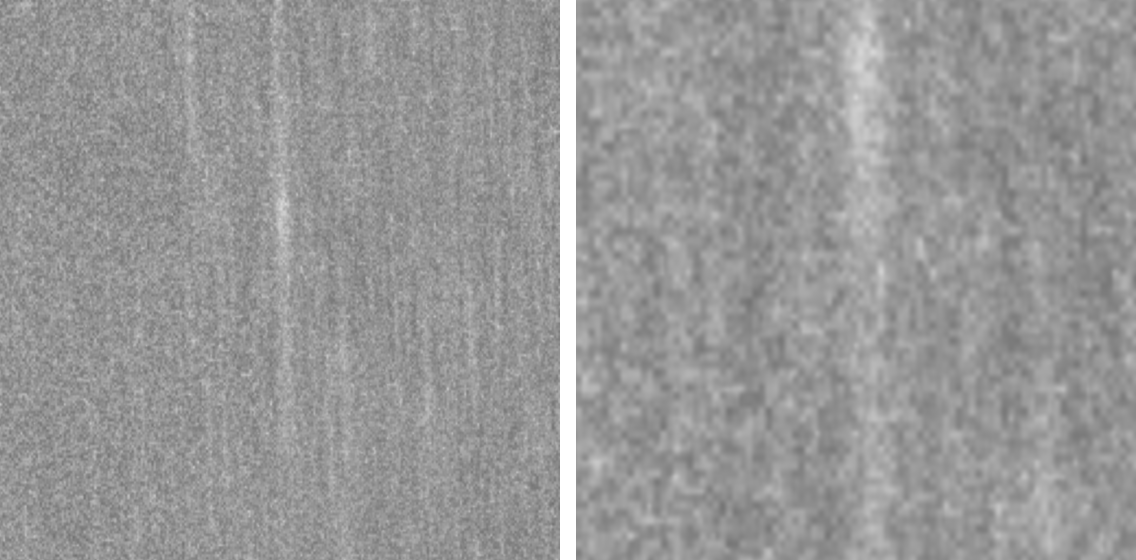
Left: the whole. Right: its middle third, enlarged.
Give the GLSL for this texture, as a three.js fragment shader.

```glsl
varying vec2 vUv;

const float BASE_GREY = 0.574;
const int STREAK_COUNT = 44;

float hash(vec2 p) {
  vec3 q = fract(vec3(p.xyx) * 0.1031);
  q += dot(q, q.yzx + 33.33);
  return fract((q.x + q.y) * q.z);
}

float valueNoise(vec2 p) {
  vec2 cell = floor(p);
  vec2 f = fract(p);
  f = f * f * (3.0 - 2.0 * f);
  float low = mix(hash(cell), hash(cell + vec2(1.0, 0.0)), f.x);
  float high = mix(hash(cell + vec2(0.0, 1.0)), hash(cell + vec2(1.0, 1.0)), f.x);
  return mix(low, high, f.y);
}

// Noise centred on zero
float signedNoise(vec2 p) {
  return valueNoise(p) - 0.5;
}

// Soft vertical band that leans slightly and fades at both ends
float streak(vec2 uv, vec2 center, float halfWidth, float halfLength) {
  vec2 d = uv - center;
  d.x += 0.025 * d.y;
  float across = exp(-d.x * d.x / (halfWidth * halfWidth));
  float along = 1.0 - smoothstep(0.55 * halfLength, halfLength, abs(d.y));
  return across * along;
}

float scatteredStreaks(vec2 uv) {
  float sum = 0.0;
  for (int i = 0; i < STREAK_COUNT; i++) {
    float id = float(i);
    float column = (id + hash(vec2(id, 3.0))) / float(STREAK_COUNT);
    vec2 center = vec2(pow(column, 0.8), hash(vec2(id, 17.0)));
    float halfWidth = mix(0.004, 0.008, hash(vec2(id, 29.0)));
    float halfLength = mix(0.08, 0.28, hash(vec2(id, 41.0)));
    float strength = mix(0.25, 1.0, pow(hash(vec2(id, 53.0)), 2.0));
    sum += strength * streak(uv, center, halfWidth, halfLength);
  }
  return sum;
}

// Fine, slightly upright grain in two sizes
float grain(vec2 uv) {
  float coarse = signedNoise(uv * vec2(165.0, 140.0));
  float fine = signedNoise(uv * vec2(256.0, 215.0) + 71.3);
  return coarse * 0.105 + fine * 0.125;
}

// Thin vertical fibres, stronger toward the right
float fibres(vec2 uv) {
  vec2 leaned = vec2(uv.x + 0.025 * uv.y, uv.y);
  float narrow = signedNoise(leaned * vec2(125.0, 9.0) + 13.7);
  float wide = signedNoise(leaned * vec2(48.0, 4.0) + 37.1);
  return (narrow * 0.065 + wide * 0.03) * mix(0.4, 1.0, smoothstep(0.15, 0.5, uv.x));
}

void main() {
  vec2 uv = vUv;

  // Broad uneven tone and fibres
  float grey = BASE_GREY + 0.025 * signedNoise(uv * vec2(7.0, 4.0) + 5.2);
  grey += fibres(uv);

  // Pale streaks, broken up by patches
  float breakup = 0.45 + 1.1 * valueNoise(uv * vec2(110.0, 75.0) + 91.0);
  float pale = scatteredStreaks(uv) * 0.055;
  pale += 0.095 * streak(uv, vec2(0.497, 0.85), 0.011, 0.38);
  pale += 0.045 * streak(uv, vec2(0.512, 0.4), 0.017, 0.32);
  pale += 0.07 * streak(uv, vec2(0.34, 0.88), 0.009, 0.22);
  grey += pale * breakup;

  // Grain and sparse bright specks
  float roughness = mix(1.08, 0.9, smoothstep(0.2, 0.6, uv.x));
  grey += grain(uv) * roughness;
  grey += 0.12 * pow(valueNoise(uv * vec2(130.0, 115.0) + 151.0), 7.0);

  gl_FragColor = vec4(vec3(clamp(grey, 0.0, 1.0)), 1.0);
}
```
